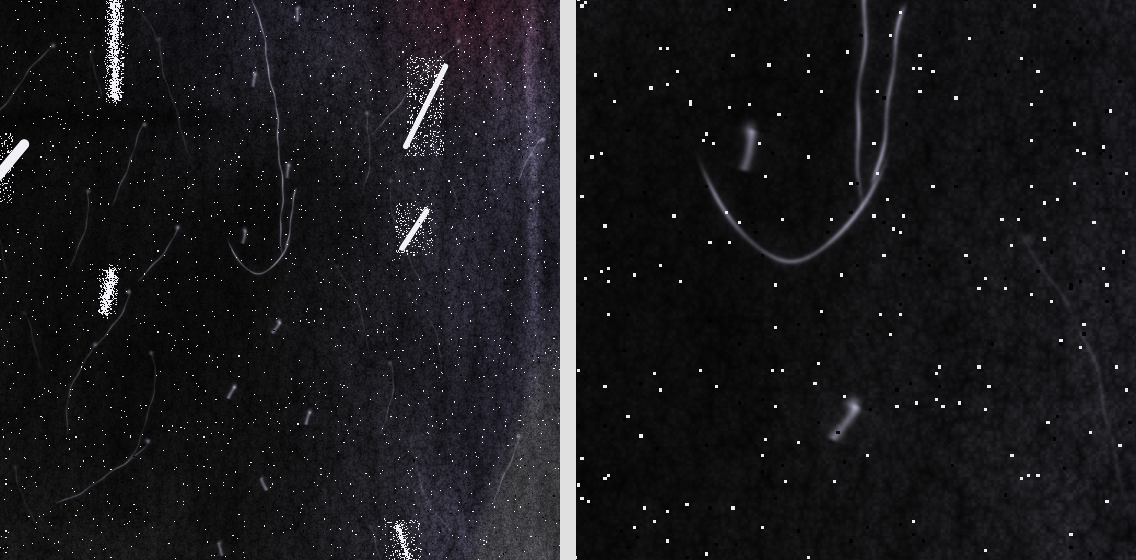
Left: the whole. Right: its middle third, enlarged.
This texture is drawn by a three.js fragment shader. Its source:

```glsl
// Worn dark film: a dim violet-black ground with cellular grain, pale veils on the
// right, curved hair scratches with knots, bright bars in speckled patches and
// single-grain dust. Broad tones come from layered sines and smooth ramps.
varying vec2 vUv;

float hash(vec2 p) {
  vec3 q = fract(p.xyx * 0.1031);
  q += dot(q, q.yzx + 33.33);
  return fract((q.x + q.y) * q.z);
}

vec2 turn(vec2 p, float a) {
  float c = cos(a), s = sin(a);
  return vec2(c * p.x - s * p.y, s * p.x + c * p.y);
}

// Cellular noise: bright at the scattered cell points, dark between them.
float cells(vec2 p) {
  vec2 id = floor(p);
  float nearest = 2.0;
  for (int j = -1; j <= 1; j++)
    for (int i = -1; i <= 1; i++) {
      vec2 n = id + vec2(float(i), float(j));
      vec2 point = n + vec2(hash(n + 7.0), hash(n + 61.0));
      nearest = min(nearest, length(point - p));
    }
  return 1.0 - min(nearest, 1.0);
}

// Bent hairline with a slight wobble, uneven light and faded ends.
float fibre(vec2 p, vec2 centre, float tilt, float halfLen, float bend, float width) {
  vec2 q = turn(p - centre, tilt);
  float phase = 90.0 * centre.x;
  float curve = bend * q.y * q.y + 0.0025 * sin(45.0 * q.y + phase)
              + 0.0008 * sin(130.0 * q.y + 2.0 * phase);
  float slope = 2.0 * bend * q.y + 0.11 * cos(45.0 * q.y + phase);
  float d = abs(q.x - curve) / sqrt(1.0 + slope * slope);
  float ends = 1.0 - smoothstep(0.75 * halfLen, halfLen, abs(q.y));
  float uneven = 0.7 + 0.3 * sin(110.0 * q.y + phase) * sin(47.0 * q.y);
  return ends * uneven * (exp(-d * d / (width * width)) + 0.2 * exp(-d / (3.0 * width)));
}

// Ground: dark left and centre, violet towards the top and right, grey veils.
vec3 ground(vec2 p) {
  float right = smoothstep(0.4, 0.92, p.x);
  float top = smoothstep(0.55, 1.0, p.y) * smoothstep(0.08, 0.45, p.x);
  float low = 1.0 - smoothstep(0.0, 0.35, p.y);
  float cloud = 0.5 + 0.25 * sin(9.0 * p.x + 3.0 * sin(5.0 * p.y))
              + 0.25 * sin(13.0 * p.y + 4.0 * sin(7.0 * p.x + 1.0));
  float streak = sin(70.0 * p.x + 2.0 * sin(6.0 * p.y)) * sin(31.0 * p.x + 3.0 * p.y);
  float light = 0.043 + 0.085 * right + 0.045 * top + 0.03 * low;
  light *= 0.8 + 0.4 * cloud + 0.1 * streak;
  float shade = smoothstep(0.74, 0.79, p.y) * (1.0 - smoothstep(0.79, 0.82, p.y));
  light *= 1.0 - 0.4 * shade * (1.0 - smoothstep(0.3, 0.6, p.x));

  float wedge = smoothstep(-0.01, 0.05, p.x - 0.82 - 0.33 * p.y);
  float veil = wedge * (1.0 - smoothstep(0.15, 0.6, p.y));
  float ribbon = (p.x - 0.952 - 0.006 * sin(5.0 * p.y)) / 0.012;
  light += 0.085 * veil + 0.1 * exp(-ribbon * ribbon) * smoothstep(0.12, 0.45, p.y);

  float grain = 0.4 * cells(p * vec2(210.0, 170.0)) + 0.35 * cells(p * vec2(85.0, 55.0))
              + 0.25 * cells(p * vec2(34.0, 11.0));
  light *= mix(0.05 + 1.8 * grain, 1.0, 0.45 * veil);
  light *= 0.8 + 0.4 * hash(floor(p * 512.0) + 19.0);

  float violet = max(right, top) * (1.0 - veil);
  vec3 colour = light * mix(vec3(1.0, 1.0, 1.06), vec3(0.98, 0.93, 1.22), violet);
  float rust = exp(-45.0 * dot(p - vec2(0.84, 1.0), p - vec2(0.84, 1.0)));
  return colour * mix(vec3(1.0), vec3(1.1, 0.65, 0.7), rust);
}

// Scattered hairs, their end knots and short bright stubs.
float scratches(vec2 p) {
  float light = 0.42 * fibre(p, vec2(0.495, 0.78), -0.11, 0.25, -0.35, 0.0015);
  light += 0.4 * fibre(p, vec2(0.463, 0.51), 1.57, 0.06, -20.0, 0.0015);
  light += 0.4 * fibre(p, vec2(0.519, 0.61), 0.2, 0.06, 0.5, 0.0015);
  for (int i = 0; i < 38; i++) {
    float k = float(i);
    vec2 c = fract(vec2(0.13, 0.31) + k * vec2(0.7549, 0.5698));
    float a = hash(vec2(k, 3.0)), b = hash(vec2(k, 11.0));
    float stub = step(2.5, mod(k, 4.0));
    float tilt = (a - 0.5) * mix(1.3, 2.6, step(0.7, b));
    float halfLen = mix(0.045 + 0.085 * b, 0.014, stub);
    float bend = (hash(vec2(k, 23.0)) - 0.5) * 5.0;
    light += mix(0.08 + 0.2 * a * a, 0.42, stub)
           * fibre(p, c, tilt, halfLen, bend, mix(0.0014, 0.0028, stub));
    vec2 tip = turn(p - c, tilt) - vec2(bend * halfLen * halfLen, halfLen) * 0.9;
    light += 0.4 * a * exp(-dot(tip, tip) / 0.000015);
  }
  return light;
}

// Six bars, left and right in turn; some are solid, others break into grains.
float bars(vec2 p) {
  float light = 0.0;
  float dice = hash(floor(p * 512.0) + 137.0);
  for (int i = 0; i < 6; i++) {
    float k = float(i), side = mod(k, 2.0);
    vec2 c = vec2(mix(0.105 + 0.1 * cos(1.45 * k), 0.77 - 0.01 * k, side),
                  0.92 - 0.11 * k - 0.34 * step(4.5, k));
    float halfLen = 0.033 + 0.06 * exp(-0.25 * k * k);
    float width = mix(0.009, 0.005, side);
    vec2 q = turn(p - c, 0.7 * sin(0.72 * k));
    float d = length(vec2(q.x, q.y - clamp(q.y, -halfLen, halfLen)));
    float solid = step(abs(k - 2.0), 1.5);
    float core = 1.0 - smoothstep(width - 0.001, width + 0.001, d);
    vec2 box = abs(p - c) - vec2(mix(0.017, 0.033, side), halfLen + 0.008);
    float patchArea = step(max(box.x, box.y), 0.0) * step(0.5, abs(k - 2.5));
    float density = 0.13 * patchArea + 0.8 * exp(-d * d / (width * width)) * (1.0 - solid);
    light = max(light, max(core * solid, step(dice, density)));
  }
  return light;
}

void main() {
  vec3 colour = ground(vUv);
  colour += scratches(vUv) * vec3(0.95, 0.94, 1.08);
  colour = mix(colour, vec3(0.95, 0.94, 0.97), bars(vUv));

  // Dust: single white grains and rarer black ones.
  float dust = hash(floor(vUv * 512.0) + 401.0);
  colour = mix(colour, vec3(0.93, 0.92, 0.95), step(dust, 0.005));
  colour *= 1.0 - 0.9 * step(0.996, dust);
  gl_FragColor = vec4(clamp(colour, 0.0, 1.0), 1.0);
}
```
